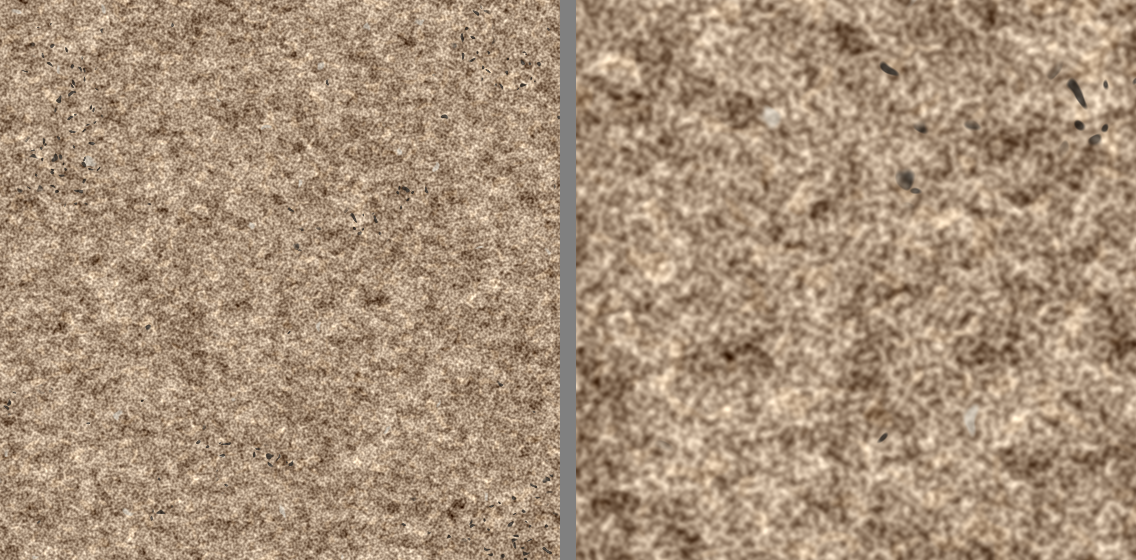
Left, the full canvas; right, a detail of the centre.
Give the GLSL for this texture, as a WebGL 1 fragment shader.

```glsl
precision highp float;
// Rough sandstone: a fine sandy grain over soft tan blotches, with dark pits,
// pale crumbs, clustered black specks and a few whitish mineral flecks.
// Rotated octaves of gradient noise set the tone; jittered cells hold the marks.
uniform vec2 u_resolution;

vec2 hash2(vec2 cell) {
  vec3 q = fract(cell.xyx * vec3(0.1031, 0.1030, 0.0973));
  q += dot(q, q.yzx + 33.33);
  return fract((q.xx + q.yz) * q.zy);
}

mat2 turn(float angle) {
  float c = cos(angle), s = sin(angle);
  return mat2(c, s, -s, c);
}

float corner(vec2 cell, vec2 offset) {
  float angle = 6.2832 * hash2(cell).x;
  return dot(vec2(cos(angle), sin(angle)), offset);
}

float gradientNoise(vec2 p) {
  vec2 i = floor(p), f = fract(p);
  vec2 w = f * f * f * (f * (f * 6.0 - 15.0) + 10.0);
  vec2 e = vec2(1.0, 0.0);
  return mix(mix(corner(i, f), corner(i + e.xy, f - e.xy), w.x),
             mix(corner(i + e.yx, f - e.yx), corner(i + e.xx, f - e.xx), w.x), w.y);
}

// Noise with its own rotation and shift, so the lattices never line up.
float layer(vec2 p, float frequency, float seed) {
  return gradientNoise(turn(seed) * p * frequency + seed * 37.0 + 400.0);
}

// Coverage of irregular spots, one at most in each cell of a jittered grid.
float spots(vec2 p, float cells, float chance, float radius, float stretch, float seed) {
  vec2 q = p * cells;
  float cover = 0.0;
  for (int y = -1; y <= 1; y++) {
    for (int x = -1; x <= 1; x++) {
      vec2 cell = floor(q) + vec2(float(x), float(y));
      vec2 place = hash2(cell + seed);
      vec2 kind = hash2(cell + seed + 71.0);
      vec2 d = turn(6.2832 * kind.y) * (q - cell - place);
      float size = radius * (0.6 + 0.6 * place.y);
      float dist = length(d * vec2(1.0, stretch)) - size;
      float spot = 1.0 - smoothstep(-0.35 * radius, 0.35 * radius, dist);
      cover = max(cover, spot * step(kind.x, chance));
    }
  }
  return cover;
}

void main() {
  vec2 p = gl_FragCoord.xy / u_resolution.y;

  // Soft blotches, a little wider than tall
  vec2 warp = vec2(layer(p, 60.0, 1.3), layer(p, 60.0, 2.9));
  vec2 bed = p * vec2(0.88, 1.1) + 0.007 * warp;
  float broad = layer(bed, 8.0, 0.4);
  float blotch = 0.07 * broad + 0.15 * layer(bed, 22.0, 0.9)
               + 0.18 * layer(bed, 47.0, 1.7) + 0.17 * layer(bed, 92.0, 2.3);

  // Dark pits and pale crumbs standing out of the blotches
  float pit = smoothstep(0.14, 0.5, layer(bed, 52.0, 3.1)
            + 0.5 * layer(bed, 17.0, 0.2) + 0.25 * layer(bed, 120.0, 1.1));
  float crumb = smoothstep(0.14, 0.5, layer(bed, 58.0, 4.2)
              + 0.5 * layer(bed, 19.0, 5.3) + 0.25 * layer(bed, 110.0, 0.7));

  // Sandy grain
  float grain = 0.30 * layer(p, 225.0, 0.6) + 0.22 * layer(p, 150.0, 2.1);

  float tone = blotch + grain - 0.14 * pit + 0.09 * crumb;
  vec3 stone = vec3(0.668, 0.577, 0.485) + tone * vec3(1.0, 1.03, 1.0);
  stone += crumb * vec3(0.015, 0.0, -0.02);

  // Whitish flecks, rough at the rim
  vec2 rough = p + 0.010 * warp;
  float fleck = spots(rough, 11.0, 0.16, 0.085, 1.7, 13.0);
  stone = mix(stone, vec3(0.81, 0.78, 0.73) + 0.6 * grain, 0.75 * fleck);

  // Black specks gathered in a few clusters
  float cluster = smoothstep(0.22, 0.5, layer(p, 5.0, 5.0) + 0.3 * layer(p, 14.0, 3.6));
  float speck = spots(rough, 62.0, 0.45, 0.26, 1.4, 29.0) * smoothstep(0.1, 0.5, cluster);
  speck = max(speck, spots(rough, 30.0, 0.015, 0.13, 1.6, 47.0));
  stone = mix(stone, vec3(0.20, 0.18, 0.16) + 0.4 * grain, 0.85 * speck);

  gl_FragColor = vec4(clamp(stone, 0.0, 1.0), 1.0);
}
```
